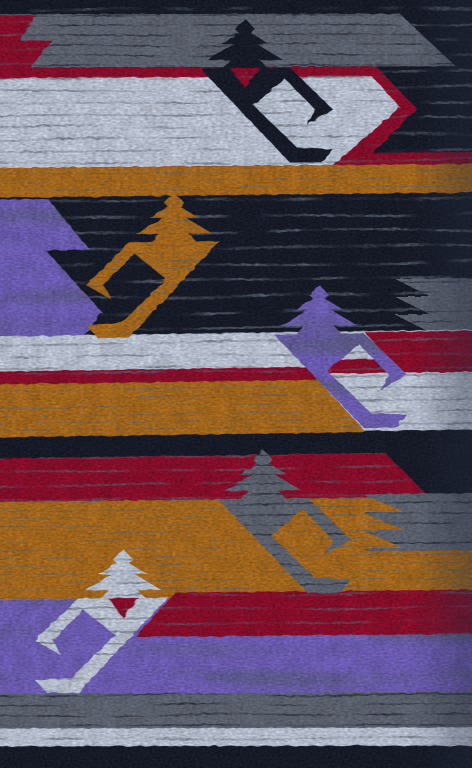
A Shadertoy shader for this pattern:

```glsl
// A handwoven wool rug: striped bands, stepped edges and five hooked bird motifs.

const vec2 LOOM = vec2(472, 768); // canvas size in loom units, y counted downward

vec2 hash2(vec2 p) {
  p = vec2(dot(p, vec2(127.1, 311.7)), dot(p, vec2(269.5, 183.3)));
  return 2. * fract(sin(p) * 4375.85) - 1.;
}

float gradientNoise(vec2 p) {
  vec2 i = floor(p), f = fract(p), u = f * f * (3. - 2. * f), e = vec2(0, 1);
  return mix(mix(dot(hash2(i), f), dot(hash2(i + e.yx), f - e.yx), u.x),
             mix(dot(hash2(i + e), f - e), dot(hash2(i + 1.), f - 1.), u.x), u.y);
}

// Wool with thin, broken threads of a second colour
vec3 wool(vec2 p, vec3 base, vec3 thread, float spacing) {
  float y = p.y / spacing + .35 * gradientNoise(p * vec2(.008, .04));
  float line = smoothstep(.13, .03, abs(fract(y) - .5));
  float broken = smoothstep(-.3, .25, gradientNoise(vec2(p.x * .025, floor(y) * 3.7 + .4)));
  float fuzz = .55 + .5 * gradientNoise(p * vec2(.22, .5));
  return mix(base, thread, line * broken * fuzz);
}

// Band from top to bottom; each side starts at x and leans by its slope
float slab(vec2 p, float top, float bottom, float left, float leanL, float right, float leanR) {
  float h = p.y - top;
  float sides = max(left + leanL * h - p.x, p.x - right - leanR * h) * .75;
  return max(max(-h, p.y - bottom), sides);
}

float stripe(vec2 p, float top, float bottom) {
  return max(top - p.y, p.y - bottom);
}

float leftBand(vec2 p, float top, float bottom, float right, float lean) {
  return slab(p, top, bottom, -20., 0., right, lean);
}

float rightBand(vec2 p, float top, float bottom, float left, float lean) {
  return slab(p, top, bottom, left, lean, 500., 0.);
}

// Saw-toothed block reaching the right edge
float toothed(vec2 p, float top, float bottom, float left, float depth) {
  return rightBand(p, top, bottom, left + depth * fract((p.y - top) / 18.), 0.);
}

// Part of the crest that widens downward
float tier(vec2 q, float top, float bottom, float narrow, float wide) {
  float w = mix(narrow, wide, (q.y - top) / (bottom - top));
  return max(stripe(q, top, bottom), (abs(q.x) - w) * .6);
}

// Hooked body with a stepped crest; facing is 1 or -1
float bird(vec2 p, vec2 shoulder, float facing) {
  vec2 q = (p - shoulder) * vec2(facing, 1);
  const int N = 11;
  vec2 v[N] = vec2[N](vec2(-45, 0), vec2(45, 0), vec2(88, 42), vec2(62, 57), vec2(70, 42),
    vec2(40, 11), vec2(8, 37), vec2(52, 80), vec2(88, 82), vec2(76, 95), vec2(45, 95));
  float d = 1e5, s = 1.;
  for (int i = 0, j = N - 1; i < N; j = i, i++) {
    vec2 e = v[j] - v[i], w = q - v[i];
    vec2 b = w - e * clamp(dot(w, e) / dot(e, e), 0., 1.);
    d = min(d, dot(b, b));
    bvec3 c = bvec3(q.y >= v[i].y, q.y < v[j].y, e.x * w.y > e.y * w.x);
    if (all(c) || all(not(c))) s = -s;
  }
  float crest = (abs(q.x) + abs(q.y + 39.) - 10.) * .7;
  crest = min(crest, tier(q, -35., -24., 6., 24.));
  crest = min(crest, tier(q, -25., -8., 10., 38.));
  crest = min(crest, tier(q, -9., 2., 14., 24.));
  return min(s * sqrt(d), crest);
}

void paint(inout vec3 c, vec3 ink, float d) {
  float soft = .8 * LOOM.y / iResolution.y;
  c = mix(c, ink, smoothstep(soft, -soft, d));
}

void mainImage(out vec4 fragColor, in vec2 fragCoord) {
  vec2 uv = fragCoord / iResolution.xy;
  vec2 cloth = vec2(uv.x, 1. - uv.y) * LOOM;

  // Slight sag of the cloth and ragged woven edges
  vec2 p = cloth + vec2(0, 7. * (uv.x - .5) * sin(3.14 * uv.y));
  p += vec2(3, 1.8) * gradientNoise(cloth * vec2(.13, .21));

  // Dyed wools
  vec3 ash = vec3(.35, .37, .42), navy = vec3(.085, .1, .15);
  vec3 grey = wool(p, ash, navy, 10.);
  vec3 white = wool(p, vec3(.7, .73, .79), ash, 12.);
  vec3 ochre = wool(p, vec3(.62, .39, .11), ash, 8.);
  vec3 red = wool(p, vec3(.51, .05, .16), ash, 14.);
  float faded = smoothstep(-.1, .4, gradientNoise(p * vec2(.004, .045)));
  vec3 violet = mix(vec3(.41, .35, .68), vec3(.35, .34, .52), faded);
  vec3 c = wool(p, navy, ash * 1.2, 16.);

  // Top field: grey bar, red border and pointed white panel
  paint(c, grey, leftBand(p, 14., 67., 400., 1.05));
  paint(c, red, leftBand(p, 15., 41., 35., -.6));
  paint(c, red, leftBand(p, 40., 77., 52., -.8));
  paint(c, red, min(leftBand(p, 67., 111., 376., .95), leftBand(p, 110., 166., 417., -1.)));
  paint(c, red, stripe(p, 154., 167.));
  paint(c, white, min(leftBand(p, 77., 109., 372., .9), leftBand(p, 108., 166., 400., -1.15)));

  // Dark field with stepped violet and grey sides
  paint(c, ochre, stripe(p, 166., 195.));
  paint(c, violet, leftBand(p, 197., 248., 48., .82));
  paint(c, violet, leftBand(p, 247., 311., 45., .9));
  paint(c, violet, leftBand(p, 310., 334., 101., -.7));
  paint(c, grey, toothed(p, 281., 334., 395., 35.));

  // Middle stripes
  paint(c, white, stripe(p, 333., 433.));
  paint(c, red, rightBand(p, 334., 375., 365., .8));
  paint(c, red, rightBand(p, 361., 375., 330., 0.));
  paint(c, red, leftBand(p, 368., 383., 330., 0.));
  paint(c, ochre, leftBand(p, 381., 437., 318., .9));
  paint(c, navy, stripe(p, 434., 500.));
  paint(c, red, leftBand(p, 455., 500., 385., 1.));

  // Lower stripes
  paint(c, ochre, stripe(p, 499., 599.));
  paint(c, grey, toothed(p, 496., 553., 362., 42.));
  paint(c, violet, stripe(p, 598., 695.));
  paint(c, red, rightBand(p, 592., 636., 175., -.9));
  paint(c, grey, stripe(p, 693., 729.));
  paint(c, white, stripe(p, 728., 747.));
  paint(c, navy, stripe(p, 746., 800.));

  // Birds, two of them with a red breast
  vec2 darkBird = vec2(245, 68), whiteBird = vec2(123, 597);
  paint(c, navy, bird(p, darkBird, 1.));
  paint(c, ochre, bird(p, vec2(174, 241), -1.));
  paint(c, violet, bird(p, vec2(319, 335), 1.));
  paint(c, grey, bird(p, vec2(263, 499), 1.));
  paint(c, white, bird(p, whiteBird, -1.));
  paint(c, red, tier(p - darkBird, 0., 20., 15., 0.));
  paint(c, red, tier(p - whiteBird, 0., 20., 15., 0.));

  // Weave grain and shaded right border
  c *= 1. + .25 * gradientNoise(cloth * vec2(.25, .55)) + .12 * gradientNoise(cloth * .07);
  c += .05 * gradientNoise(cloth * vec2(.4, .6));
  c = mix(c, vec3(.14, .17, .24), .35 * smoothstep(.86, 1., uv.x));
  fragColor = vec4(clamp(c, 0., 1.), 1);
}
```
